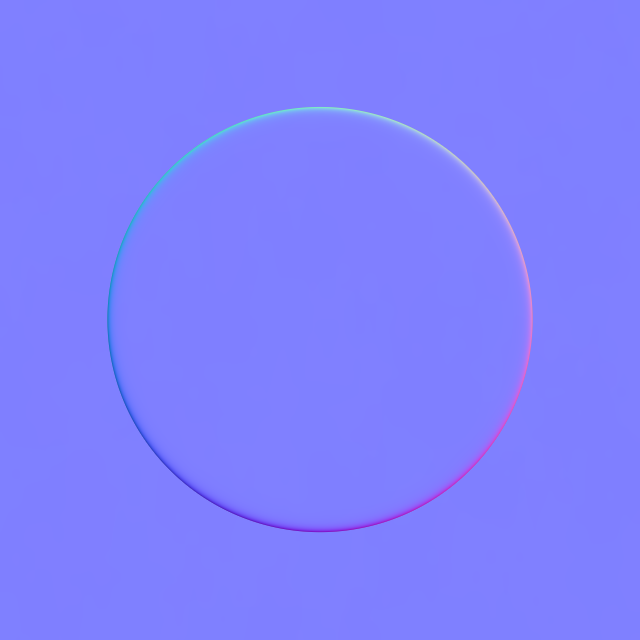
Give the GLSL for this texture map, as a WebGL 2 fragment shader.

```glsl
#version 300 es
precision highp float;

uniform vec2 u_resolution;
out vec4 fragColor;

const vec2 DISC_CENTER = vec2(0.5, 0.5007);
const float DISC_RADIUS = 0.3322;

float hash(vec2 p) {
    return fract(sin(dot(p, vec2(127.1, 311.7))) * 43758.5453);
}

float valueNoise(vec2 p) {
    vec2 cell = floor(p);
    vec2 f = fract(p);
    vec2 s = f * f * (3.0 - 2.0 * f);
    float low = mix(hash(cell), hash(cell + vec2(1.0, 0.0)), s.x);
    float high = mix(hash(cell + vec2(0.0, 1.0)), hash(cell + vec2(1.0)), s.x);
    return mix(low, high, s.y);
}

float discDistance(vec2 p, vec2 center, float radius) {
    return length(p - center) - radius;
}

// Sideways tilt of the bevel: a steep lip plus a soft shoulder
float bevelTilt(float depth) {
    return 0.80 * exp(-depth / 0.0042) + 0.17 * exp(-depth / 0.010);
}

// Faint unevenness of the flat surface
vec2 surfaceTilt(vec2 p, float amount) {
    vec2 broad = p * vec2(14.0, 8.0);
    vec2 fine = p.yx * vec2(31.0, 43.0) + 11.0;
    vec2 n = vec2(valueNoise(broad), valueNoise(broad + 37.0));
    vec2 m = vec2(valueNoise(fine), valueNoise(fine + 53.0));
    return (mix(n, m, 0.35) - 0.5) * amount;
}

vec3 encodeNormal(vec2 tilt) {
    float z = sqrt(max(1.0 - dot(tilt, tilt), 0.0));
    return vec3(tilt, z) * 0.5 + 0.5;
}

void main() {
    float side = min(u_resolution.x, u_resolution.y);
    vec2 uv = (gl_FragCoord.xy - 0.5 * u_resolution) / side + 0.5;
    float pixel = 1.0 / side;

    // Rim leans outward and fades toward the middle
    float dist = discDistance(uv, DISC_CENTER, DISC_RADIUS);
    float coverage = clamp(0.5 - dist / pixel, 0.0, 1.0);
    vec2 outward = (uv - DISC_CENTER) / max(length(uv - DISC_CENTER), 0.0001);
    vec2 rim = outward * bevelTilt(max(-dist, 0.0));

    // Blend the encoded colours across the hard outer edge
    vec2 ground = surfaceTilt(uv, 0.014);
    vec3 color = mix(encodeNormal(ground), encodeNormal(ground + rim), coverage);
    fragColor = vec4(color, 1.0);
}
```
